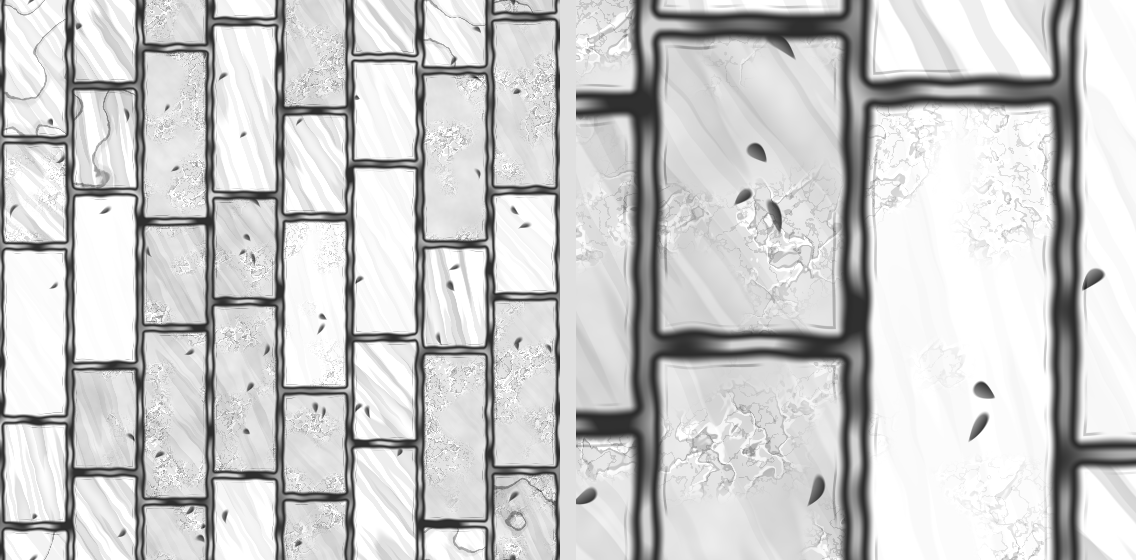
Left: the whole. Right: its middle third, enlarged.
A WebGL 1 fragment shader for this texture map:

```glsl
precision highp float;
uniform vec2 u_resolution;

#define COLUMNS 8.0
#define PERIODS 2.0
#define SHORT_PART 0.38
#define JOINT_HALF 0.0090
#define WOBBLE 0.0046
#define GROOVE_TONE 0.17
#define GREY_SHARE 0.25
#define GREY_TONE 0.895
#define STREAKS 0.30
#define CRACK_SHARE 0.2
#define CHIP_SHARE 0.42

vec2 hash2(vec2 p) {
  vec3 q = fract(p.xyx * vec3(0.1031, 0.1030, 0.0973));
  q += dot(q, q.yzx + 33.33);
  return fract((q.xx + q.yz) * q.zy);
}

float corner(vec2 cell, vec2 f, float period) {
  return dot(hash2(mod(cell, period)) * 2.0 - 1.0, f);
}

// Gradient noise that wraps after a whole number of cells
float noise(vec2 p, float period) {
  vec2 i = floor(p), f = p - i, w = f * f * (3.0 - 2.0 * f);
  vec2 e = vec2(1.0, 0.0);
  return mix(mix(corner(i, f, period), corner(i + e, f - e, period), w.x),
             mix(corner(i + e.yx, f - e.yx, period), corner(i + 1.0, f - 1.0, period), w.x), w.y);
}

float fbm(vec2 p) {
  float sum = 0.0, amp = 1.0;
  for (int i = 0; i < 4; i++) {
    sum += amp * noise(p, 512.0);
    p = p * 2.03 + 17.0;
    amp *= 0.55;
  }
  return sum;
}

// Vertical shift of each column, as a part of one tall and short pair
float columnShift(float col) {
  vec4 shifts = col < 4.0 ? vec4(0.120, 0.313, 0.828, 0.922) : vec4(0.224, 0.414, 0.748, 0.940);
  return dot(shifts, vec4(equal(vec4(0.0, 1.0, 2.0, 3.0), vec4(mod(col, 4.0)))));
}

float line(float d, float width) {
  return 1.0 - smoothstep(0.3 * width, width, abs(d));
}

// Small dark teardrops scattered over one brick
float chips(vec2 p, vec2 halfSize, vec2 id) {
  float cover = 0.0, soft = 1.0 / u_resolution.y;
  for (int i = 0; i < 4; i++) {
    vec2 key = id * 7.0 + float(i) * 41.0 + 3.0;
    vec2 place = hash2(key), form = hash2(key + 91.0), pick = hash2(key + 173.0);
    vec2 q = p - (place * 2.0 - 1.0) * (halfSize - JOINT_HALF);
    float a = (form.x - 0.5) * 2.4;
    q = mat2(cos(a), sin(a), -sin(a), cos(a)) * q;
    vec2 radius = vec2(mix(0.0026, 0.0046, form.y), mix(0.0050, 0.0105, pick.y));
    q.x += (place.x - 0.5) * 70.0 * q.y * q.y;
    float taper = 1.0 + 0.5 * clamp(q.y / radius.y, -1.0, 1.0);
    float d = (length(q / vec2(radius.x * taper, radius.y)) - 1.0) * radius.x;
    float shade = 0.75 + 0.25 * clamp(q.x / radius.x, -1.0, 1.0);
    cover = max(cover, step(pick.x, CHIP_SHARE) * shade * (1.0 - smoothstep(-soft, soft, d)));
  }
  return cover;
}

// Marble tone of one brick: clouds, slanted shards, lace veins and cracks
float brickFace(vec2 p, vec2 halfSize, vec2 id) {
  vec2 kind = hash2(id + 5.0), look = hash2(id + 57.0), wear = hash2(id + 113.0);
  vec2 origin = floor(hash2(id + 29.0) * 200.0);
  float grey = step(kind.x, GREY_SHARE);
  float cloud = fbm(p * 16.0 + origin);
  float tone = mix(1.0, GREY_TONE + 0.07 * cloud, grey);

  float a = mix(0.1, 0.8, look.x);
  vec2 slant = vec2(dot(p, vec2(cos(a), sin(a))), dot(p, vec2(sin(a), -cos(a))));
  float shard = noise(slant * vec2(34.0, 3.0) + origin, 512.0);
  float fine = noise(slant * vec2(95.0, 5.0) + origin + 31.0, 512.0);
  float strength = STREAKS * mix(0.04, 1.0, look.y) * (1.0 - 0.5 * grey);
  tone -= strength * smoothstep(0.0, 0.04, shard) * max(0.5 - shard, 0.0);
  tone -= strength * 0.25 * smoothstep(0.06, 0.12, fine);

  float lace = fbm(p * 38.0 + origin + 0.6 * cloud);
  float patchMask = smoothstep(0.0, 0.3, noise(p * 15.0 + origin + 71.0, 512.0) + 0.08);
  float veined = max(grey, step(wear.y, 0.3)) * patchMask;
  tone += veined * (0.11 * line(lace, 0.08) - 0.15 * line(lace - 0.10, 0.06));
  tone -= veined * 0.12 * line(fbm(p * 80.0 + origin + 9.0), 0.07);

  float crack = noise(p * 13.0 + origin + 0.13 * cloud, 512.0) + 0.03 * lace;
  float worn = step(wear.x, CRACK_SHARE);
  tone -= worn * (0.30 * line(crack, 0.020) + 0.07 * line(crack - 0.03, 0.04));
  return mix(tone, 0.2, chips(p, halfSize, id));
}

void main() {
  vec2 uv = gl_FragCoord.xy / u_resolution;
  vec2 bend = vec2(noise(uv * 36.0, 36.0), noise(uv * 36.0 + 13.0, 36.0));
  vec2 q = uv + WOBBLE * bend;

  // Columns of alternating tall and short bricks
  float col = floor(q.x * COLUMNS);
  float wrapped = mod(col, COLUMNS);
  float pair = q.y * PERIODS - columnShift(wrapped);
  float t = fract(pair), tall = step(SHORT_PART, t);
  float part = mix(SHORT_PART, 1.0 - SHORT_PART, tall);
  float middle = mix(0.5 * SHORT_PART, 0.5 + 0.5 * SHORT_PART, tall);
  vec2 local = vec2((q.x * COLUMNS - col - 0.5) / COLUMNS, (t - middle) / PERIODS);
  vec2 halfSize = 0.5 * vec2(1.0 / COLUMNS, part / PERIODS);
  vec2 id = vec2(wrapped, mod(floor(pair), PERIODS) * 2.0 + tall);

  // Depth into the joint: 0 at the brick edge, 1 on the centre line
  float corners = 0.002;
  vec2 side = abs(local) - halfSize + JOINT_HALF + corners;
  float edge = length(max(side, 0.0)) + min(max(side.x, side.y), 0.0) - corners;
  float depth = edge / JOINT_HALF;

  float tone = clamp(brickFace(local, halfSize, id), 0.0, 1.0);
  tone -= 0.2 * line(depth + 0.34, 0.13) * smoothstep(-0.15, 0.3, bend.x + bend.y);

  // Dark groove with a beaded lighter ridge
  float bead = clamp(0.36 + 1.3 * noise(uv * 24.0 + 5.0, 24.0), 0.02, 0.66);
  float groove = GROOVE_TONE + bead * smoothstep(0.38, 0.9, depth);
  tone = mix(tone, groove, smoothstep(-0.22, 0.46, depth));
  gl_FragColor = vec4(vec3(clamp(tone, 0.0, 1.0)), 1.0);
}
```
